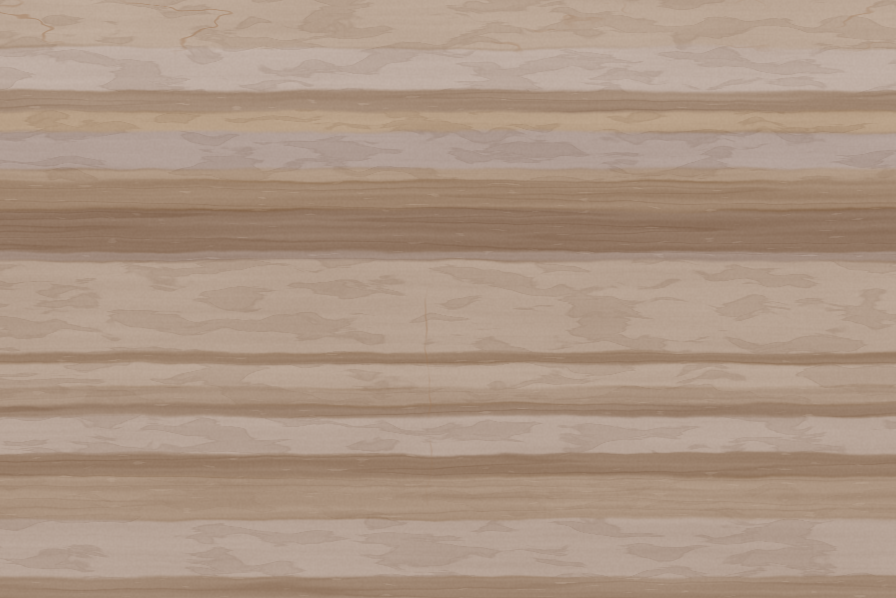
Reproduce this texture procedurally as a WebGL 2 fragment shader.

```glsl
#version 300 es
precision highp float;
// Polished beige marble slab: wavy horizontal strata, brown laminae, scalloped pale beds.

uniform vec2 u_resolution;
out vec4 fragColor;

// Colours
const vec3 DARK_STONE = vec3(0.555, 0.447, 0.367);
const vec3 PALE_STONE = vec3(0.760, 0.692, 0.640);
const vec3 WARM_SHIFT = vec3(0.015, -0.003, -0.045);
const vec3 RUST       = vec3(0.62, 0.45, 0.31);

// Strata from top to bottom: lower edge, lightness, warmth
const int BEDS = 19;
const float EDGE[BEDS] = float[](0.080, 0.152, 0.187, 0.220, 0.283, 0.303, 0.350, 0.420, 0.436,
    0.590, 0.607, 0.648, 0.676, 0.696, 0.760, 0.797, 0.868, 0.966, 1.200);
const float TONE[BEDS] = float[](0.80, 0.90, 0.38, 0.70, 0.68, 0.60, 0.30, 0.08, 0.42,
    0.71, 0.22, 0.76, 0.54, 0.26, 0.77, 0.18, 0.52, 0.73, 0.35);
const float WARMTH[BEDS] = float[](0.2, -0.3, 0.2, 0.8, -0.6, 0.4, 0.4, 0.0, -0.4,
    0.1, 0.3, 0.1, 0.2, 0.1, -0.2, 0.2, 0.3, -0.2, 0.2);

const float EDGE_SOFTNESS   = 0.0045;
const float SEAM_WIDTH      = 0.0022;
const float SEAM_DEPTH      = 0.24;
const float LAMINA_CONTRAST = 0.30;
const float SCALLOP_DEPTH   = 0.12;
const float GRAIN           = 0.06;

float hash(vec2 p) {
    vec3 q = fract(p.xyx * vec3(0.1031, 0.1030, 0.0973));
    q += dot(q, q.yzx + 33.33);
    return fract((q.x + q.y) * q.z);
}

vec2 gradient(vec2 cell) {
    float angle = 6.2832 * hash(cell);
    return vec2(cos(angle), sin(angle));
}

// Gradient noise, roughly -0.7 to 0.7
float noise(vec2 p) {
    vec2 i = floor(p), f = p - i;
    vec2 u = f * f * f * (f * (f * 6.0 - 15.0) + 10.0);
    vec2 e = vec2(1.0, 0.0);
    float a = dot(gradient(i), f);
    float b = dot(gradient(i + e.xy), f - e.xy);
    float c = dot(gradient(i + e.yx), f - e.yx);
    float d = dot(gradient(i + e.xx), f - e.xx);
    return mix(mix(a, b, u.x), mix(c, d, u.x), u.y);
}

float fbm(vec2 p) {
    float sum = 0.0, amp = 1.0;
    for (int i = 0; i < 4; i++) {
        sum += amp * noise(p);
        p = p * 2.03 + vec2(17.3, 41.7);
        amp *= 0.5;
    }
    return sum;
}

// Thin line along the zero crossing of a field
float vein(float field, float width) {
    return 1.0 - smoothstep(0.0, width, abs(field));
}

void main() {
    // x and depth are both in canvas heights; depth grows downwards
    float x = gl_FragCoord.x / u_resolution.y;
    float depth = 1.0 - gl_FragCoord.y / u_resolution.y;
    float pixel = 1.0 / u_resolution.y;
    float bedDepth = depth + 0.005 * noise(vec2(x * 2.5, depth * 7.0))
                           + 0.004 * fbm(vec2(x * 9.0, depth * 24.0));

    // Beds and the dark seams between them
    float tone = TONE[0], warmth = WARMTH[0], seam = 0.0;
    for (int i = 0; i < BEDS - 1; i++) {
        float row = float(i) * 7.31;
        float d = bedDepth - EDGE[i] + 0.004 * noise(vec2(x * 4.0, row));
        float below = smoothstep(-EDGE_SOFTNESS, EDGE_SOFTNESS, d);
        tone = mix(tone, TONE[i + 1], below);
        warmth = mix(warmth, WARMTH[i + 1], below);
        float strength = smoothstep(-0.4, 0.5, noise(vec2(x * 3.0, row + 3.7)));
        float s = d / (SEAM_WIDTH + 0.3 * pixel);
        seam += strength * exp(-s * s);
    }
    float brown = 1.0 - smoothstep(0.40, 0.68, tone);
    float pale = 1.0 - brown;

    // Fine laminae, strongest in the brown beds
    float streak = noise(vec2(x * 1.3, bedDepth * 62.0))
                 + 0.7 * noise(vec2(x * 3.1 + 9.0, bedDepth * 150.0));
    tone += LAMINA_CONTRAST * streak * mix(0.22, 0.65, brown);
    float hairline = vein(noise(vec2(x * 1.1 + 5.0, bedDepth * 48.0)), 0.09);
    tone -= 0.13 * hairline * mix(0.15, 1.0, brown);

    // Scalloped lenses with a crisp rim in the pale beds
    vec2 lensPoint = vec2(x * 6.5, depth * 34.0);
    lensPoint.y += 0.6 * noise(vec2(x * 13.0, depth * 30.0));
    float lens = fbm(lensPoint) + 0.12;
    float scallop = smoothstep(-0.06, 0.10, lens) - 0.6;
    float rim = vein(lens + 0.05, 0.10);
    tone += pale * (SCALLOP_DEPTH * scallop - 0.07 * rim);

    // Broad mottling, pale flecks and grain
    tone += 0.07 * fbm(vec2(x * 3.0, depth * 9.0)) * pale;
    float fleck = smoothstep(0.38, 0.52, noise(vec2(x * 24.0, bedDepth * 170.0)));
    tone += 0.18 * fleck * brown;
    tone += GRAIN * (noise(vec2(x, depth) * 230.0) + 0.6 * noise(vec2(x, depth) * 110.0));
    tone -= SEAM_DEPTH * min(seam, 1.0);

    vec3 colour = mix(DARK_STONE, PALE_STONE, tone) + WARM_SHIFT * (warmth + 0.3 * seam);

    // Crooked rust veins in the top bed and one faint upright crack
    float topBed = 1.0 - smoothstep(0.06, 0.10, depth);
    float crooked = fbm(vec2(x * 4.0 + 2.0, depth * 13.0));
    float patches = smoothstep(-0.1, 0.35, noise(vec2(x * 5.0, depth * 14.0 + 8.0)));
    float rust = 0.40 * topBed * patches * vein(crooked, 0.05);
    float crackX = x - 0.715 - 0.012 * fbm(vec2(depth * 9.0, 2.5));
    float crackSpan = smoothstep(0.46, 0.54, depth) * (1.0 - smoothstep(0.72, 0.88, depth));
    rust += 0.28 * crackSpan * vein(crackX, 0.0015 + pixel)
          * smoothstep(-0.3, 0.3, noise(vec2(depth * 28.0, 6.5)));
    colour = mix(colour, RUST, rust);

    fragColor = vec4(clamp(colour, 0.0, 1.0), 1.0);
}
```
